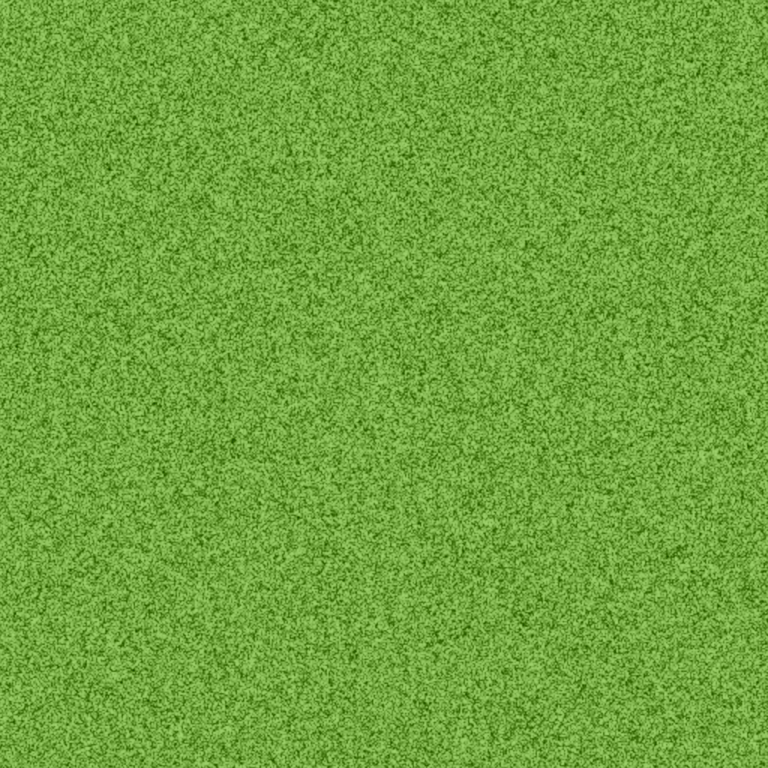
This texture is drawn by a Shadertoy shader. Its source:

```glsl
// Integer hash of a grid cell, 0 to 1
float hash(ivec2 cell) {
    uvec2 q = uvec2(cell) * uvec2(1597334673u, 3812015801u);
    uint n = (q.x ^ q.y) * 1597334673u;
    n = (n ^ (n >> 15)) * 2246822519u;
    n = (n ^ (n >> 13)) * 3266489917u;
    return float((n ^ (n >> 16)) >> 8) / 16777216.0;
}

// Soft isotropic grain with zero mean and unit deviation
float grain(vec2 p) {
    vec2 cell = floor(p);
    float sum = 0.0, power = 0.0;
    for (int y = -1; y <= 1; y++) {
        for (int x = -1; x <= 1; x++) {
            vec2 neighbour = cell + vec2(x, y);
            vec2 offset = p - neighbour - 0.5;
            float weight = exp(-1.8 * dot(offset, offset));
            sum += weight * (hash(ivec2(neighbour)) - 0.5);
            power += weight * weight;
        }
    }
    return sum * sqrt(12.0 / power);
}

void mainImage(out vec4 fragColor, in vec2 fragCoord) {
    vec2 uv = fragCoord / iResolution.y;
    float g = grain(uv * 512.0);

    // Skewed tone: dark specks reach further than the highlights
    float tone = 0.002 + 0.085 * g - 0.009 * g * g;

    vec3 grassGreen = vec3(0.45, 0.65, 0.25);
    fragColor = vec4(clamp(grassGreen + tone, 0.0, 1.0), 1.0);
}
```
